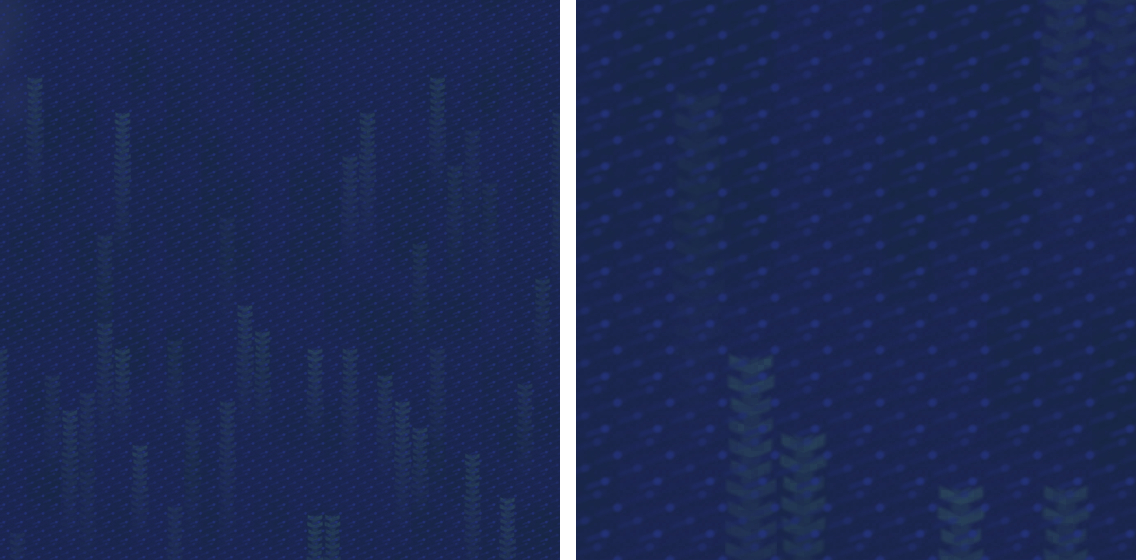
Left, the full canvas; right, a detail of the centre.
Give the GLSL for this background, as a three.js fragment shader.

```glsl
#define TILES 32.0
#define WATER vec3(0.108, 0.146, 0.322)
#define DEEP vec3(0.090, 0.150, 0.268)
#define RIPPLE vec3(0.120, 0.168, 0.395)
#define GLINT vec3(0.145, 0.205, 0.500)
#define KELP vec3(0.180, 0.300, 0.370)
#define HAZE vec3(0.155, 0.200, 0.360)
#define RIPPLE_SLOPE 0.3333
#define LEAF_PERIOD 0.40
#define KELP_CHANCE 0.55

varying vec2 vUv;

float hash(vec2 p) {
  return fract(sin(dot(p, vec2(127.1, 311.7))) * 4375.85);
}

// Cellular noise: soft blobs of random strength
float blobs(vec2 p) {
  vec2 cell = floor(p);
  float cover = 0.0;
  for (int j = -1; j <= 1; j++) {
    for (int i = -1; i <= 1; i++) {
      vec2 id = cell + vec2(float(i), float(j));
      vec2 center = id + 0.2 + 0.6 * vec2(hash(id), hash(id + 17.3));
      float strength = smoothstep(0.2, 0.85, hash(id + 41.9));
      cover = max(cover, strength * smoothstep(0.80, 0.20, length(p - center)));
    }
  }
  return cover;
}

// Slanted strokes (x) and bright specks (y), repeating in every tile
vec2 ripples(vec2 p) {
  vec2 cover = vec2(0.0);
  for (int k = 0; k < 4; k++) {
    float n = float(k);
    vec2 center = vec2(fract(n * 0.618 + 0.1), (n + 0.5) / 4.0);
    vec2 d = fract(p - center + 0.5) - 0.5;
    float halfLength = 0.30 + 0.16 * hash(vec2(n, 3.0));
    float speck = 1.0 - smoothstep(0.03, 0.12, length(d - vec2(0.12, 0.04)));
    d.y -= d.x * RIPPLE_SLOPE;
    float stroke = 1.0 - smoothstep(0.01, 0.10, abs(d.y));
    stroke *= 1.0 - smoothstep(halfLength * 0.5, halfLength, abs(d.x));
    cover.x = max(cover.x, stroke * (0.4 + 0.6 * hash(vec2(n, 8.0))));
    cover.y = max(cover.y, speck * (1.0 - 0.5 * mod(n, 2.0)));
  }
  return cover;
}

// Paired spiky arms of uneven reach, rising outward from a stem
float leaves(float x, float depth) {
  float side = abs(x);
  float along = (depth + side * 0.4) / LEAF_PERIOD;
  float ridge = 1.0 - abs(fract(along) - 0.5) * 2.0;
  float reach = 0.34 + 0.18 * hash(vec2(floor(along), 6.0));
  float arm = smoothstep(0.15, 0.70, ridge);
  arm *= 1.0 - smoothstep(reach - 0.05, reach + 0.07, side);
  float stem = 1.0 - smoothstep(0.10, 0.26, side);
  return max(arm, 0.65 * stem);
}

// Stalks hang below random tops and fade with depth
float kelp(vec2 p) {
  float column = floor(p.x + 0.5);
  float x = p.x - column;
  float cover = 0.0;
  for (int k = 0; k < 2; k++) {
    vec2 id = vec2(column, float(k) * 7.0 + 2.0);
    float top = 1.0 + floor(hash(id) * 54.0) * 0.5;
    float span = 5.0 + 3.5 * hash(id + 5.1);
    float strength = 0.22 + 0.58 * hash(id + 9.7);
    float present = step(hash(id + 13.3), KELP_CHANCE);
    float depth = top - p.y;
    float crown = smoothstep(-0.04, 0.06, depth + 0.4 * abs(x));
    float fade = 1.0 - clamp(depth / span, 0.0, 1.0);
    cover = max(cover, present * strength * crown * fade * leaves(x, depth));
  }
  return cover;
}

void main() {
  vec2 p = vUv * TILES;
  float mottle = hash(floor(p * 8.0));
  float grain = hash(mod(floor(p * 16.0), 16.0));
  vec3 color = WATER * (0.97 + 0.06 * grain);

  // Dark troughs between the ripples
  float trough = 0.5 + 0.5 * sin(6.2832 * (3.0 * p.y - p.x));
  color = mix(color, DEEP, 0.22 * trough);

  // Deep columns with leafy edges
  float column = floor(p.x + 0.5);
  float tooth = 0.6 + 0.4 * leaves(p.x - column, p.y);
  vec2 stretched = vec2(mix(column, p.x, 0.3) / 1.8, p.y / 3.2);
  color = mix(color, DEEP, blobs(stretched) * tooth * (0.65 + 0.35 * mottle));

  // Pale haze at the upper left edge
  float haze = (1.0 - smoothstep(0.0, 0.10, vUv.x)) * smoothstep(0.58, 0.95, vUv.y);
  color = mix(color, HAZE, haze * (0.35 + 0.6 * blobs(p / 2.5 + 20.0)));

  // Kelp, then ripples over everything
  color = mix(color, KELP, kelp(p) * (0.65 + 0.35 * mottle));
  vec2 light = ripples(p);
  color = mix(color, RIPPLE, light.x * 0.75);
  color = mix(color, GLINT, light.y * 0.70);

  gl_FragColor = vec4(color, 1.0);
}
```
